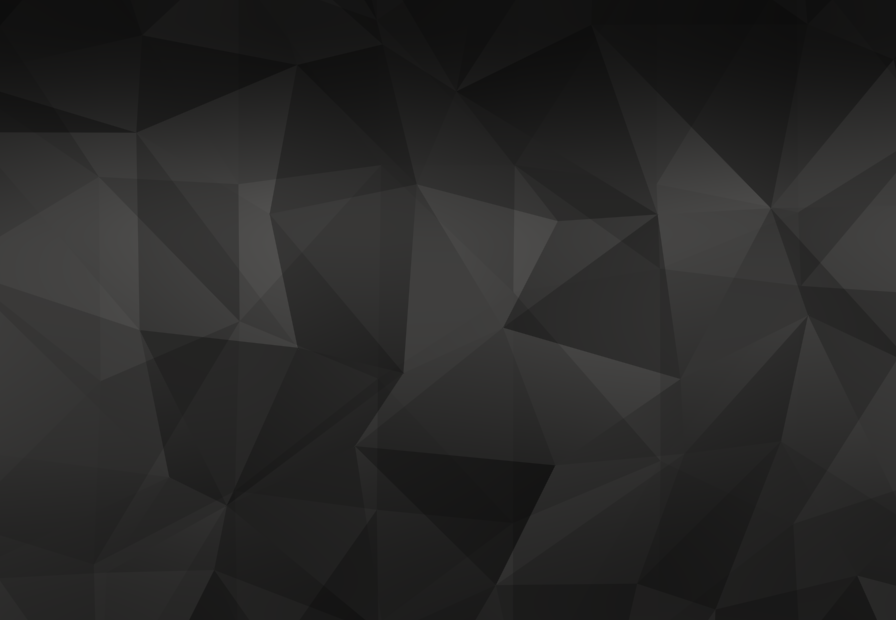
Write a WebGL 2 fragment shader that draws this background.

```glsl
#version 300 es
precision highp float;
// Dark low-poly backdrop: grey triangular facets under a soft horizontal glow.

uniform vec2 u_resolution;
out vec4 fragColor;

float hash(vec2 p) {
    return fract(sin(dot(p, vec2(127.1, 311.7))) * 43758.5453);
}

vec2 hash2(vec2 p) {
    return vec2(hash(p), hash(p + 57.3));
}

float cross2(vec2 a, vec2 b) {
    return a.x * b.y - a.y * b.x;
}

// Jittered lattice point
vec2 meshVertex(vec2 id, vec2 cell, vec2 jitter, float seed) {
    return (id + jitter * (hash2(id + seed) - 0.5)) * cell;
}

// Signed distance to the line a-b, positive on its left
float edgeDistance(vec2 p, vec2 a, vec2 b) {
    vec2 edge = b - a;
    return cross2(edge, p - a) / max(length(edge), 1e-4);
}

// Adds one facet to sum: x = weighted tone, y = weight
void addFacet(inout vec2 sum, vec2 p, vec2 a, vec2 b, vec2 c,
              vec2 key, float slope, float pixel) {
    float inside = min(edgeDistance(p, a, b),
                   min(edgeDistance(p, b, c), edgeDistance(p, c, a)));
    float coverage = clamp(0.5 + inside / pixel, 0.0, 1.0);
    vec2 fromCentre = p - (a + b + c) / 3.0;
    float angle = 6.2832 * hash(key + 9.7);
    float shade = dot(fromCentre, vec2(cos(angle), sin(angle))) * slope;
    float tone = 2.0 * hash(key) - 1.0 + shade;
    sum += coverage * vec2(tone, 1.0);
}

// True when the diagonal a-c separates b (right) from d (left)
bool splits(vec2 a, vec2 b, vec2 c, vec2 d) {
    return cross2(c - a, b - a) < 0.0 && cross2(c - a, d - a) > 0.0;
}

// Facet tone, about -1 to 1, of a triangulated jittered mesh
float facetMesh(vec2 p, vec2 cell, vec2 jitter, float slope, float seed, float pixel) {
    vec2 home = floor(p / cell);
    vec2 sum = vec2(0.0, 1e-4);
    for (int j = -1; j <= 1; j++) {
        for (int i = -1; i <= 1; i++) {
            vec2 id = home + vec2(i, j);
            vec2 a = meshVertex(id, cell, jitter, seed);
            vec2 b = meshVertex(id + vec2(1, 0), cell, jitter, seed);
            vec2 c = meshVertex(id + vec2(1, 1), cell, jitter, seed);
            vec2 d = meshVertex(id + vec2(0, 1), cell, jitter, seed);
            vec2 key = id + seed + 21.4;
            bool alongAC = splits(a, b, c, d)
                && (!splits(b, c, d, a) || hash(key + 3.1) > 0.5);
            if (alongAC) {
                addFacet(sum, p, a, b, c, key, slope, pixel);
                addFacet(sum, p, a, c, d, key + 0.37, slope, pixel);
            } else {
                addFacet(sum, p, a, b, d, key, slope, pixel);
                addFacet(sum, p, b, c, d, key + 0.37, slope, pixel);
            }
        }
    }
    return sum.x / sum.y;
}

// Brightness by height: dim floor, glowing band, near-black top
float glow(float y) {
    float rising = mix(0.112, 0.215, smoothstep(0.0, 0.6, y));
    return mix(rising, 0.075, smoothstep(0.6, 0.97, y));
}

void main() {
    vec2 p = gl_FragCoord.xy / u_resolution.y;
    float pixel = 1.3 / u_resolution.y;

    // Strong facets, then a faint overlay with upright seams
    float facets = facetMesh(p, vec2(0.205, 0.235), vec2(0.84), 2.2, 4.0, pixel);
    float overlay = facetMesh(p + vec2(0.07, 0.11), vec2(0.226, 0.29),
                              vec2(0.06, 0.8), 1.5, 31.0, pixel);

    float grey = glow(p.y) * (1.0 + 0.33 * facets) * (1.0 + 0.13 * overlay);
    vec3 warmTint = vec3(1.01, 1.0, 0.985);
    fragColor = vec4(clamp(grey * warmTint, 0.0, 1.0), 1.0);
}
```
